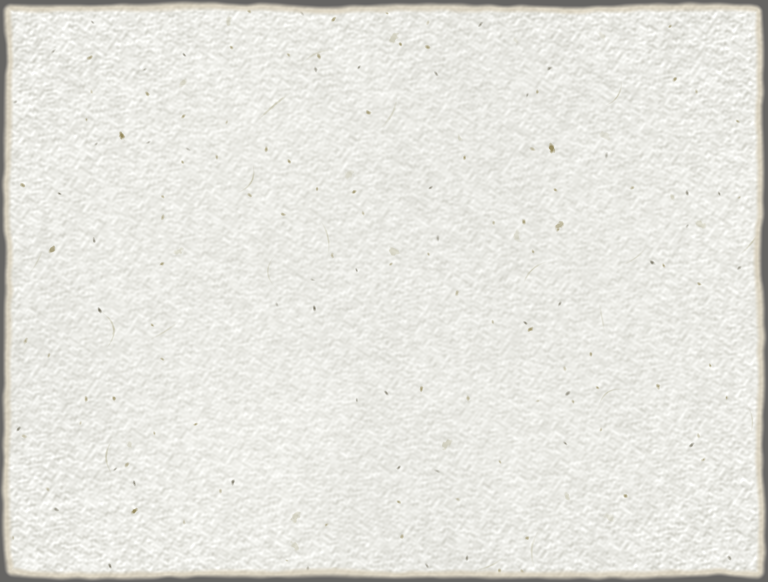
Reproduce this texture procedurally as a Shadertoy shader.

```glsl
const vec3 PAPER = vec3(0.922, 0.921, 0.899);
const vec3 CREAM = vec3(0.86, 0.83, 0.76);
const vec3 BORDER_GREY = vec3(0.40, 0.395, 0.39);
const vec3 OLIVE = vec3(0.53, 0.48, 0.29);
const vec3 DARK_SPECK = vec3(0.36, 0.34, 0.27);
const vec3 PALE_FIBRE = vec3(0.68, 0.66, 0.53);

float hash(vec2 p) {
    vec3 q = fract(vec3(p.xyx) * 0.1031);
    q += dot(q, q.yzx + 33.33);
    return fract((q.x + q.y) * q.z);
}

float noise(vec2 p) {
    vec2 cell = floor(p);
    vec2 f = fract(p);
    f = f * f * (3.0 - 2.0 * f);
    float low = mix(hash(cell), hash(cell + vec2(1, 0)), f.x);
    float high = mix(hash(cell + vec2(0, 1)), hash(cell + vec2(1, 1)), f.x);
    return mix(low, high, f.y);
}

float fbm(vec2 p) {
    float sum = 0.0, weight = 0.5;
    for (int i = 0; i < 4; i++) {
        sum += weight * noise(p);
        p = mat2(1.6, 1.2, -1.2, 1.6) * p + 7.3;
        weight *= 0.5;
    }
    return sum;
}

mat2 rotation(float angle) {
    float c = cos(angle), s = sin(angle);
    return mat2(c, s, -s, c);
}

// Coverage of ragged ellipses scattered over a jittered grid
float flecks(vec2 p, float cells, float density, vec2 radii, float bend, float seed) {
    vec2 id = floor(p * cells) + seed;
    float present = step(hash(id), density);
    vec2 jitter = vec2(hash(id + 13.1), hash(id + 41.7));
    vec2 local = (fract(p * cells) - mix(vec2(0.22), vec2(0.78), jitter)) / cells;
    local = rotation((hash(id + 71.3) - 0.5) * 2.4) * local;
    local.x += bend * (hash(id + 23.9) - 0.5) * local.y * local.y;
    vec2 size = radii * mix(0.55, 1.25, hash(id + 97.9));
    float ragged = 0.7 * (noise(p * 260.0 + seed) - 0.5);
    float dist = (length(local / size) - 1.0 + ragged) * size.x;
    float blur = 0.0012 + 0.5 / iResolution.y;
    float strength = mix(0.45, 1.0, hash(id + 59.3));
    return present * strength * (1.0 - smoothstep(-blur, blur, dist));
}

// Fine tooth of the sheet, lit from the upper left
float paperGrain(vec2 p) {
    vec2 q = rotation(0.6) * p;
    float relief = noise(q * 190.0) - noise(q * 190.0 + vec2(0.6, -0.5));
    float clumps = noise(q * 105.0 + 31.0) - 0.5;
    return 0.095 * relief + 0.065 * clumps;
}

// Distance inward from a wavering, slightly rounded frame
float edgeDistance(vec2 p, vec2 size) {
    const float radius = 0.02;
    vec2 q = abs(p - 0.5 * size) - 0.5 * size + radius;
    float inside = radius - length(max(q, 0.0)) - min(max(q.x, q.y), 0.0);
    float waver = 0.008 * (noise(p * 9.0) - 0.5) + 0.004 * (noise(p * 38.0) - 0.5);
    return inside + waver;
}

void mainImage(out vec4 fragColor, in vec2 fragCoord) {
    vec2 p = fragCoord / iResolution.y;
    vec2 size = iResolution.xy / iResolution.y;
    vec2 centred = 2.0 * p / size - 1.0;

    // Sheet: broad tone, then grain that deepens toward the corners
    float cloud = fbm(p * 2.5 + 4.0) - 0.47;
    float grain = paperGrain(p) * mix(0.85, 1.35, smoothstep(0.3, 1.6, dot(centred, centred)));
    vec3 color = PAPER + 0.04 * cloud + grain * vec3(1.0, 1.02, 1.12);

    // Fibres and specks
    float fibres = flecks(p, 8.0, 0.20, vec2(0.0013, 0.014), 35.0, 5.0);
    float stains = flecks(p, 11.0, 0.14, vec2(0.0045, 0.008), 60.0, 83.0);
    float specks = flecks(p, 17.0, 0.26, vec2(0.0019, 0.0029), 0.0, 151.0);
    float darks = flecks(p, 14.0, 0.16, vec2(0.0017, 0.0030), 0.0, 227.0);
    float chips = flecks(p, 6.0, 0.13, vec2(0.0036, 0.0062), 0.0, 311.0);
    color = mix(color, PALE_FIBRE, 0.60 * fibres);
    color = mix(color, PALE_FIBRE, 0.38 * stains);
    color = mix(color, OLIVE, 0.75 * specks);
    color = mix(color, DARK_SPECK, 0.85 * darks);
    color = mix(color, OLIVE, 0.95 * chips);

    // Cream rim and soft grey surround
    float edge = edgeDistance(p, size);
    color = mix(CREAM + 0.4 * grain, color, smoothstep(0.015, 0.024, edge));
    color = mix(BORDER_GREY, color, smoothstep(0.004, 0.014, edge));

    fragColor = vec4(clamp(color, 0.0, 1.0), 1.0);
}
```
